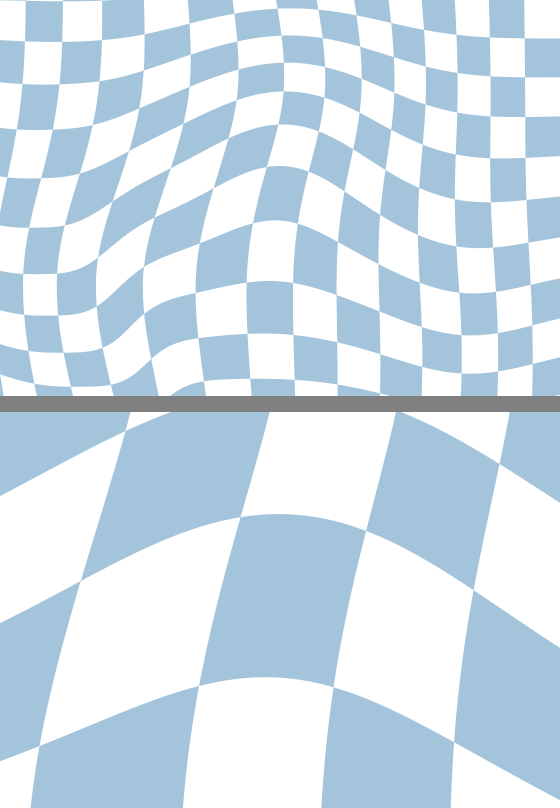
Top: the whole. Bottom: its middle third, enlarged.
Give the GLSL for this pattern, as a Shadertoy shader.

```glsl
// Blue and white checkerboard, 15 columns by about 10 rows, rippling like cloth.
// Each point is pulled back through a few smooth swells to flat board
// coordinates, where the sign of a sine product picks the square's colour.

// Smooth hump at a centre, with its own reach on the low and the high side.
float bell(float x, float centre, float lowReach, float highReach) {
    float d = (x - centre) / (x < centre ? lowReach : highReach);
    return exp(-d * d);
}

// Flatter-topped hump with steeper flanks.
float plateau(float x, float centre, float lowReach, float highReach) {
    float d = abs(x - centre) / (x < centre ? lowReach : highReach);
    return exp(-d * d * d);
}

// Sideways shift: a left swell, an upper middle swell and a lower right one.
float shiftAcross(vec2 p) {
    float left = -(17.0 + 59.0 * bell(p.y, 390.0, 180.0, 220.0))
               * bell(p.x, 90.0, 220.0, 220.0);
    float middle = 38.0 * bell(p.x, 455.0, 215.0, 165.0)
                 * bell(p.y, 110.0, 183.0, 145.0);
    float right = 19.0 * bell(p.x, 640.0, 160.0, 160.0)
                * bell(p.y, 490.0, 200.0, 200.0);
    return left + middle + right;
}

// Downward shift: a sagging left, a lifted crest and a sagging right.
float shiftDown(vec2 p) {
    float bend = p.y - 310.0;
    float left = 65.0 * bell(p.y, 440.0, 248.0, 250.0)
               * plateau(p.x, 55.0 + 0.0012 * bend * bend, 140.0, 112.0);
    float crest = -92.5 * bell(p.y, 180.0, 187.0, 210.0)
                * bell(p.x, 400.0 - 0.07 * p.y, 152.0, 152.0);
    float right = 40.0 * bell(p.y, 480.0, 220.0, 225.0)
                * bell(p.x, 643.0, 128.0, 133.0);
    return left + crest + right;
}

// Alternating -1 and +1 per cell, softened over about one pixel.
float stripes(float cell) {
    float pixel = length(vec2(dFdx(cell), dFdy(cell)));
    return clamp(2.0 * sin(3.14159 * cell) / (3.14159 * pixel), -1.0, 1.0);
}

void mainImage(out vec4 fragColor, in vec2 fragCoord) {
    // Canvas spans 768 by 542 design units, measured down from the top left.
    vec2 uv = fragCoord / iResolution.xy;
    vec2 p = vec2(uv.x, 1.0 - uv.y) * vec2(768.0, 542.0);

    // Undo the ripple to reach flat board coordinates.
    vec2 board = (p - vec2(shiftAcross(p), shiftDown(p))) / vec2(51.2, 52.5);

    // Cells whose column and row parity agree are white.
    float white = 0.5 + 0.5 * stripes(board.x) * stripes(board.y);
    fragColor = vec4(mix(vec3(0.64, 0.77, 0.86), vec3(1.0), white), 1.0);
}
```
